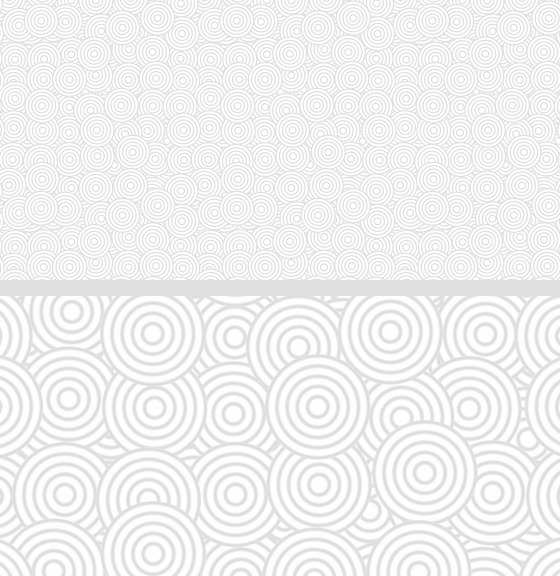
Top, the full canvas; bottom, a detail of the centre.
Reproduce this pattern procedurally as a WebGL 1 fragment shader.

```glsl
precision highp float;
// Overlapping discs of thin concentric rings, pale grey on white.
// Two jittered grids of discs are stacked by a per-disc depth; the topmost
// disc at each sample shows its rings, and the samples are averaged.

uniform vec2 u_resolution;

// Lengths are in canvas heights.
const vec3 PAPER = vec3(0.995);
const vec3 LINE = vec3(0.865);
const float RADIUS = 0.0607;         // outermost ring of a disc
const float RINGS = 5.0;
const float LINE_WIDTH = 0.0042;
const float SOFTNESS = 0.0016;       // fade on either side of a line's edge
const vec2 CELL = vec2(0.0998, 0.0957);
const float TILE = 7.0;              // cells before the layout repeats
const float JITTER = 0.09;           // common small shift, in cells
const float STRAY = 0.22;            // rare large shift, in cells
const float COLUMN_DEPTH = 0.6;      // how far whole columns rise or sink
const float ROW_DEPTH = 0.35;        // lower rows lie in front
const float BACK_DEPTH = 50.0;       // pushes the filling grid behind
const vec2 BACK_OFFSET = vec2(0.5, 0.25); // hides its centres, in cells
const int SAMPLES = 3;               // per pixel side

float hash(vec2 p) {
  vec3 q = fract(vec3(p.xyx) * vec3(0.1031, 0.1030, 0.0973));
  q += dot(q, q.yzx + 33.33);
  return fract((q.x + q.y) * q.z);
}

// Mostly small shifts with a few strong ones.
vec2 discShift(vec2 id, float seed) {
  vec2 h = vec2(hash(id + seed + 3.7), hash(id + seed + 41.3)) * 2.0 - 1.0;
  return JITTER * h + STRAY * h * h * h;
}

// Updates top = (depth, distance to centre) with the discs of one grid.
void stackGrid(vec2 p, float seed, float baseDepth, inout vec2 top) {
  vec2 home = floor(p / CELL);
  for (int j = -1; j <= 1; j++) {
    for (int i = -1; i <= 1; i++) {
      vec2 cell = home + vec2(float(i), float(j));
      vec2 id = mod(cell, TILE);
      vec2 centre = (cell + 0.5 + discShift(id, seed)) * CELL;
      float dist = length(p - centre);
      float depth = hash(id + seed + 17.1) - ROW_DEPTH * cell.y - baseDepth
                  + COLUMN_DEPTH * hash(vec2(id.x, seed + 71.9));
      if (dist < RADIUS + 0.5 * LINE_WIDTH && depth > top.x) {
        top = vec2(depth, dist);
      }
    }
  }
}

// Line coverage at a distance from the disc centre.
float ringLine(float dist, float blur) {
  float spacing = RADIUS / RINGS;
  float ring = clamp(floor(dist / spacing + 0.5), 1.0, RINGS);
  float offset = abs(dist - ring * spacing) - 0.5 * LINE_WIDTH;
  return 1.0 - smoothstep(-blur, blur, offset);
}

float pattern(vec2 p, float blur) {
  vec2 top = vec2(-1000.0, 0.5 * RADIUS / RINGS);
  stackGrid(p, 0.0, 0.0, top);
  stackGrid(p + BACK_OFFSET * CELL, 120.0, BACK_DEPTH, top);
  return ringLine(top.y, blur);
}

void main() {
  float pixel = 1.0 / u_resolution.y;
  float spacing = pixel / float(SAMPLES);
  vec2 corner = (gl_FragCoord.xy - 0.5) * pixel;

  // Average sub-pixel samples to smooth the rings and overlaps.
  float ink = 0.0;
  for (int j = 0; j < SAMPLES; j++) {
    for (int i = 0; i < SAMPLES; i++) {
      vec2 p = corner + (vec2(float(i), float(j)) + 0.5) * spacing;
      ink += pattern(p, max(SOFTNESS, 0.5 * spacing));
    }
  }
  ink /= float(SAMPLES * SAMPLES);

  gl_FragColor = vec4(mix(PAPER, LINE, ink), 1.0);
}
```
